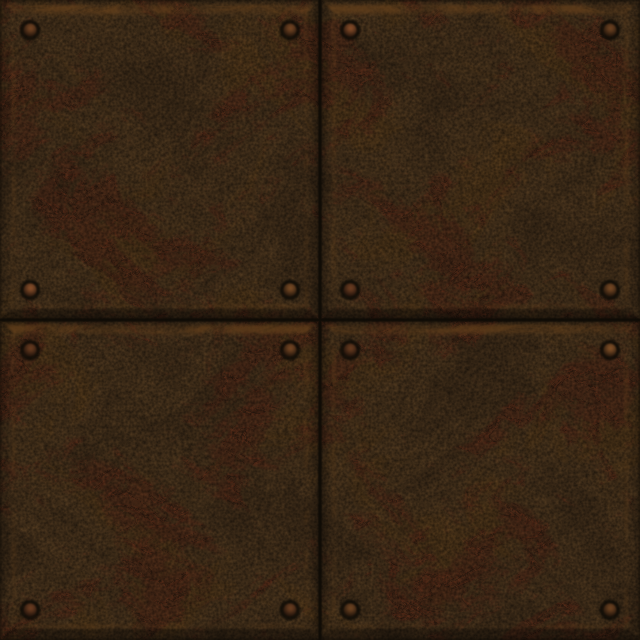
Reproduce this texture procedurally as a WebGL 2 fragment shader.

```glsl
#version 300 es
precision highp float;

#define PLATES 2.0
#define SEAM_WIDTH 0.0035
#define BEVEL_WIDTH 0.043
#define RIVET_OFFSET 0.406
#define RIVET_RADIUS 0.026
#define RUST_SCALE 13.0
#define RUST_AMOUNT 0.8
#define GRAIN_SCALE 210.0
#define GRAIN_STRENGTH 0.36

uniform vec2 u_resolution;
out vec4 fragColor;

const vec3 BRONZE = vec3(0.225, 0.160, 0.088);
const vec3 OCHRE = vec3(0.242, 0.166, 0.078);
const vec3 SOOT = vec3(0.195, 0.138, 0.077);
const vec3 RUST = vec3(0.228, 0.122, 0.070);
const vec3 VEIN = vec3(0.275, 0.128, 0.070);
const vec3 WORN_EDGE = vec3(0.390, 0.248, 0.105);
const vec3 GAP = vec3(0.055, 0.042, 0.020);
const vec3 RIVET = vec3(0.385, 0.242, 0.120);

vec2 hash2(vec2 p) {
  vec3 q = fract(vec3(p.xyx) * vec3(0.1031, 0.1030, 0.0973));
  q += dot(q, q.yzx + 33.33);
  return fract((q.xx + q.yz) * q.zy);
}

// Distance to the nearest scattered cell centre
float cellular(vec2 p) {
  vec2 cell = floor(p), f = fract(p);
  float nearest = 2.0;
  for (int y = -1; y <= 1; y++)
    for (int x = -1; x <= 1; x++) {
      vec2 g = vec2(x, y);
      vec2 d = g + hash2(cell + g) - f;
      nearest = min(nearest, dot(d, d));
    }
  return sqrt(nearest);
}

// Rotated, warped sine octaves, roughly -1 to 1
float layeredSines(vec2 p) {
  float sum = 0.0, amp = 0.5;
  for (int i = 0; i < 6; i++) {
    p += 0.6 * sin(p.yx * 1.3 + float(i) * 2.1);
    sum += amp * sin(p.x) * sin(p.y + 1.0);
    p = mat2(0.8, 0.6, -0.6, 0.8) * p * 1.8 + 3.7;
    amp *= 0.68;
  }
  return sum;
}

// Mottled metal with stringy rust patches and thin veins
vec3 metal(vec2 uv) {
  float tone = layeredSines(uv * 13.0 + 8.0);
  vec3 col = mix(BRONZE, OCHRE, smoothstep(0.0, 0.6, tone));
  col = mix(col, SOOT, smoothstep(0.0, 0.65, -tone));
  float fibre = layeredSines(uv * vec2(48.0, 72.0));
  float strand = layeredSines(uv * vec2(34.0, 60.0) + 31.0);
  float field = layeredSines(uv * RUST_SCALE + 2.0) + 0.45 * fibre;
  float patches = smoothstep(-0.02, 0.6, field);
  float vein = 1.0 - smoothstep(0.0, 0.13, abs(strand));
  float crack = 1.0 - smoothstep(0.0, 0.1, abs(strand - 0.14));
  col = mix(col, RUST, RUST_AMOUNT * patches);
  col = mix(col, VEIN, 0.6 * patches * vein);
  col *= 1.0 - 0.22 * patches * crack;
  col *= 1.0 + 0.09 * fibre;
  // Opposed cell fields give even, speckled grain
  float grain = cellular(uv * GRAIN_SCALE) - cellular(uv * GRAIN_SCALE * 0.8 + 9.0);
  grain += 0.4 * (cellular(uv * GRAIN_SCALE * 0.5 + 4.0) - 0.46);
  return col * (1.0 + GRAIN_STRENGTH * grain);
}

// Lit top edge, shaded bottom edge, faint ridges at the sides
vec3 bevel(vec3 col, vec2 p, vec2 uv) {
  float side = min(p.x, 1.0 - p.x), top = 1.0 - p.y;
  float wear = smoothstep(-0.35, 0.45, layeredSines(uv * vec2(16.0, 35.0) + 5.0));
  float mitre = smoothstep(-0.008, 0.012, side - top);
  float lit = smoothstep(0.006, 0.024, top) * (1.0 - smoothstep(0.03, BEVEL_WIDTH + 0.012, top));
  col = mix(col, WORN_EDGE, lit * mitre * mix(0.25, 0.75, wear));
  float shade = 1.0 - smoothstep(BEVEL_WIDTH - 0.016, BEVEL_WIDTH, p.y);
  col *= 1.0 - 0.32 * shade * smoothstep(-0.01, 0.01, side - p.y);
  float inner = min(side, p.y);
  float ridge = 1.0 - smoothstep(0.0, 0.014, abs(inner - BEVEL_WIDTH));
  col = mix(col, WORN_EDGE, ridge * smoothstep(0.0, 0.04, top) * mix(0.04, 0.25, wear));
  return col * (1.0 - 0.1 * (1.0 - smoothstep(0.012, 0.04, side)));
}

// Domed rivet in a dark socket, near each plate corner
vec3 rivet(vec3 col, vec2 p, vec2 plate, float px) {
  vec2 corner = sign(p - 0.5);
  vec2 d = p - 0.5 - RIVET_OFFSET * corner;
  float r = length(d);
  vec2 vary = hash2(plate * 7.0 + corner * 2.0 + 20.0);
  float socket = 1.0 - smoothstep(RIVET_RADIUS, RIVET_RADIUS + 0.009 + px, r);
  col = mix(col, GAP, 0.82 * socket);
  float glow = 1.0 - smoothstep(0.0, RIVET_RADIUS * 1.25, length(d - vec2(0.002, 0.006)));
  vec3 dome = RIVET * mix(0.32, 1.2, glow) * mix(0.8, 1.1, vary.x);
  dome *= mix(vec3(1.0), vec3(1.0, 0.9, 1.0), vary.y);
  float cap = 1.0 - smoothstep(RIVET_RADIUS - 0.007 - px, RIVET_RADIUS, r);
  return mix(col, dome, cap);
}

void main() {
  vec2 uv = gl_FragCoord.xy / u_resolution;
  vec2 plate = floor(uv * PLATES), p = fract(uv * PLATES);
  float px = PLATES / min(u_resolution.x, u_resolution.y);
  vec3 col = bevel(metal(uv), p, uv);
  col = rivet(col, p, plate, px);

  // Thin dark gap with a soft shadow, weaker along the outer border
  vec2 edge = min(p, 1.0 - p), rim = min(uv, 1.0 - uv);
  vec2 depth = mix(vec2(0.35), vec2(1.0), step(0.25 / PLATES, rim));
  vec2 shadow = depth * exp(-edge * 95.0);
  vec2 seam = depth * (1.0 - smoothstep(SEAM_WIDTH - 0.003, SEAM_WIDTH + 0.003 + px, edge));
  col *= 1.0 - 0.45 * max(shadow.x, shadow.y);
  col = mix(col, GAP, 0.9 * max(seam.x, seam.y));
  fragColor = vec4(col, 1.0);
}
```
